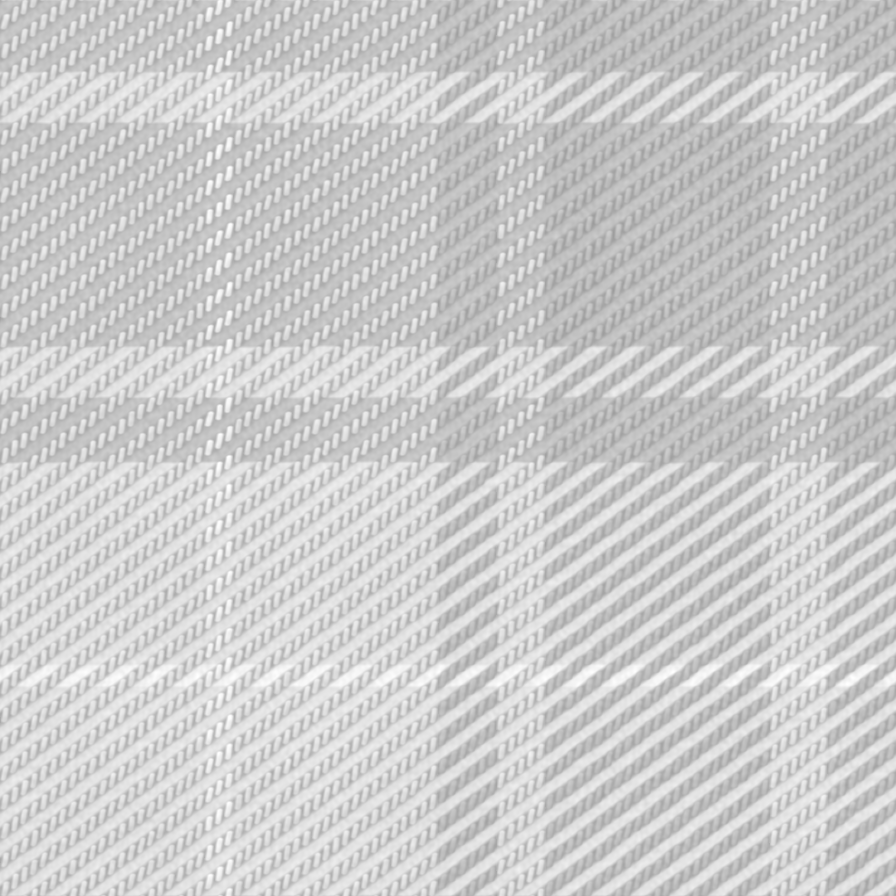
Reproduce this texture procedurally as a Shadertoy shader.

```glsl
// Pale grey twill cloth: smooth diagonal ribs, rows of slanted beads and a woven check.

const vec2 THREADS = vec2(92.0, 124.0); // warp and weft threads per canvas
const float TWILL = 4.0;                // threads per diagonal repeat
const float GREY_YARN = 0.745;
const float LIGHT_YARN = 0.865;
const float BRIGHT_YARN = 0.93;

vec2 hashGradient(vec2 cell) {
    vec2 h = vec2(dot(cell, vec2(127.1, 311.7)), dot(cell, vec2(269.5, 183.3)));
    return fract(sin(h) * 43758.55) * 2.0 - 1.0;
}

float gradientNoise(vec2 p) {
    vec2 i = floor(p), f = fract(p);
    vec2 w = f * f * f * (f * (f * 6.0 - 15.0) + 10.0);
    vec2 e = vec2(0.0, 1.0);
    float a = dot(hashGradient(i), f);
    float b = dot(hashGradient(i + e.yx), f - e.yx);
    float c = dot(hashGradient(i + e.xy), f - e.xy);
    float d = dot(hashGradient(i + e.yy), f - e.yy);
    return mix(mix(a, b, w.x), mix(c, d, w.x), w.y);
}

float roundedBox(vec2 p, vec2 halfSize, float radius) {
    vec2 d = abs(p) - halfSize + radius;
    return length(max(d, 0.0)) + min(max(d.x, d.y), 0.0) - radius;
}

float coverage(float dist, float blur) {
    return 1.0 - smoothstep(-blur, blur, dist);
}

float stripe(float t, float start, float end) {
    return step(start, t) * step(t, end);
}

// Yarn order of the check, shared by both thread directions.
float yarnTone(float index, float count) {
    float t = fract((index + 0.5) / count);
    float light = stripe(t, 0.0, 0.487) + stripe(t, 0.559, 0.613) + stripe(t, 0.861, 0.920);
    float tone = mix(GREY_YARN, LIGHT_YARN, light);
    tone = mix(tone, BRIGHT_YARN, stripe(t, 0.231, 0.260));
    return tone + 0.02 * gradientNoise(vec2(index * 0.73, count));
}

// Yarn tone with a softened step between neighbouring threads.
float softYarnTone(float position, float count) {
    float i = floor(position - 0.5);
    float blend = smoothstep(0.25, 0.75, fract(position - 0.5));
    return mix(yarnTone(i, count), yarnTone(i + 1.0, count), blend);
}

// Offset from the nearest repeat centre.
float wrapRepeat(float t) {
    return mod(t + 0.5 * TWILL, TWILL) - 0.5 * TWILL;
}

float weave(vec2 p, float blur) {
    float column = floor(p.x);
    float warp = yarnTone(column, THREADS.x);
    float weft = softYarnTone(p.y, THREADS.y);

    // Shadowed groove between ribs
    float shade = 0.45 * mix(warp, weft, 0.45) + 0.31;

    // Weft floats merging into one continuous diagonal rib
    float across = wrapRepeat(p.y - p.x - 2.5);
    float rib = coverage(abs(across) - 1.0, 0.2 + 1.5 * blur);
    float ribLight = 1.035 - 0.025 * across - 0.035 * across * across;
    shade = mix(shade, weft * ribLight, rib);

    // Short leaning warp beads, lit from the upper left
    vec2 b = vec2(fract(p.x) - 0.5, wrapRepeat(p.y - column - 1.0));
    b.x -= 0.13 * b.y;
    float bead = coverage(roundedBox(b, vec2(0.31, 1.05), 0.3), blur);
    float beadLight = 1.02 + 0.04 * b.y - 0.12 * b.x - 0.5 * b.x * b.x;
    return mix(shade, warp * beadLight, bead);
}

void mainImage(out vec4 fragColor, in vec2 fragCoord) {
    vec2 uv = fragCoord / iResolution.xy;
    vec2 pixel = THREADS / iResolution.xy;

    // Slight waver of the threads
    vec2 waver = vec2(gradientNoise(uv * 38.0), gradientNoise(uv * 38.0 + 71.0));
    vec2 p = uv * THREADS + 0.2 * waver;

    float tone = weave(p, max(0.18, 0.75 * pixel.y));

    // Fibre grain and faint uneven wear
    tone += 0.06 * gradientNoise(uv * vec2(170.0, 150.0));
    tone += 0.02 * gradientNoise(uv * 7.0);
    fragColor = vec4(vec3(clamp(tone, 0.0, 1.0)), 1.0);
}
```
